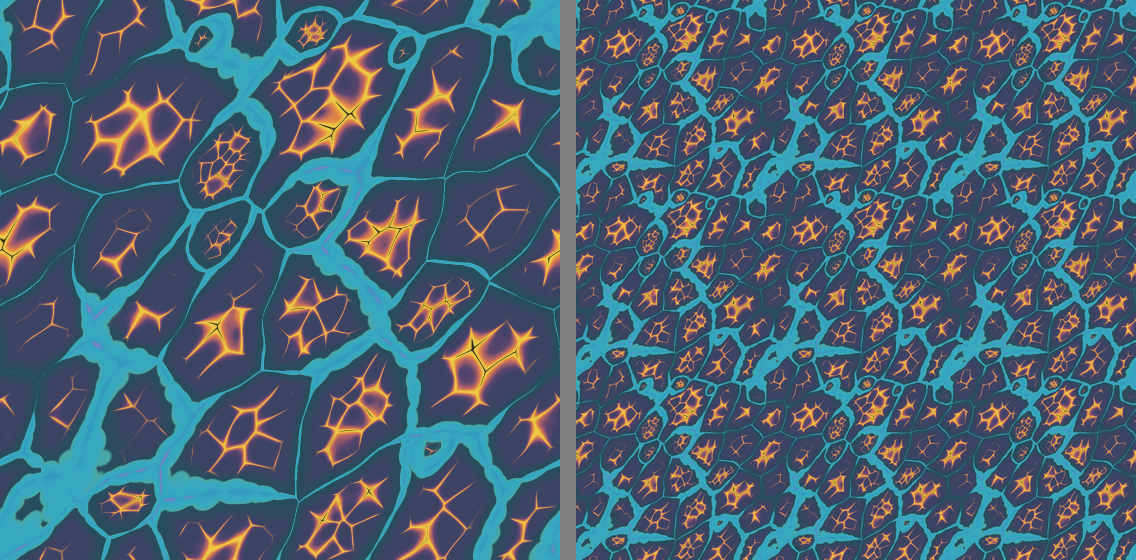
Left: one tile. Right: repeated 3 by 3.
Reproduce this texture procedurally as a Shadertoy shader.

```glsl
// Mineral cells with glowing branched cores, split by scalloped cyan veins; tiles seamlessly.

const float GRID = 6.0;          // large cells per side
const float BUMPS = 30.0;        // scallops per side
const float WEB_SCALE = 3.0;     // branch meshes per cell

const vec3 NAVY = vec3(0.24, 0.262, 0.387);
const vec3 DARK_TEAL = vec3(0.15, 0.305, 0.362);
const vec3 PALE_TEAL = vec3(0.30, 0.66, 0.64);
const vec3 CYAN = vec3(0.21, 0.66, 0.75);
const vec3 BLUE = vec3(0.20, 0.60, 0.75);
const vec3 VIOLET = vec3(0.50, 0.51, 0.78);
const vec3 PURPLE = vec3(0.35, 0.27, 0.43);
const vec3 PINK = vec3(0.68, 0.38, 0.41);
const vec3 ORANGE = vec3(0.90, 0.54, 0.26);
const vec3 YELLOW = vec3(0.92, 0.79, 0.27);
const vec3 CORE = vec3(0.17, 0.16, 0.13);

struct Cells {
    float f1, f2, f3;   // three nearest weighted distances
    vec2 local;         // position inside the nearest cell
    float size;
    vec3 id;
    float crowd;        // nearness of small cells
};

// Integer hash of a wrapped lattice cell
vec3 hash3(vec2 cell, float period, float seed) {
    uvec3 v = uvec3(vec3(mod(cell, period), seed));
    v = v * 1664525u + 1013904223u;
    v.x += v.y * v.z; v.y += v.z * v.x; v.z += v.x * v.y;
    v ^= v >> 16u;
    v.x += v.y * v.z; v.y += v.z * v.x; v.z += v.x * v.y;
    return vec3(v >> 8u) / 16777216.0;
}

// Wrapping value noise
float noise(vec2 p, float period, float seed) {
    vec2 i = floor(p), f = p - i;
    f = f * f * (3.0 - 2.0 * f);
    float a = hash3(i, period, seed).x;
    float b = hash3(i + vec2(1, 0), period, seed).x;
    float c = hash3(i + vec2(0, 1), period, seed).x;
    float d = hash3(i + vec2(1, 1), period, seed).x;
    return mix(mix(a, b, f.x), mix(c, d, f.x), f.y);
}

// Weighted, stretched Voronoi cells that wrap
Cells findCells(vec2 p, float period, float minSize, float seed, mat2 metric) {
    Cells c = Cells(9.0, 9.0, 9.0, vec2(0), 1.0, vec3(0), 0.0);
    vec2 base = floor(p);
    for (int y = -2; y <= 2; y++)
    for (int x = -2; x <= 2; x++) {
        vec2 cell = base + vec2(x, y);
        vec3 h = hash3(cell, period, seed);
        vec2 offset = metric * (p - cell - 0.1 - 0.8 * h.xy);
        float size = mix(minSize, 1.0, smoothstep(0.15, 0.65, h.z));
        float d = length(offset) / size;
        c.crowd += (1.0 - size) * exp(-4.0 * dot(offset, offset));
        if (d < c.f1) {
            c.f3 = c.f2; c.f2 = c.f1; c.f1 = d;
            c.local = offset / size;
            c.size = size;
            c.id = hash3(cell, period, seed + 7.0);
        } else if (d < c.f2) {
            c.f3 = c.f2; c.f2 = d;
        } else c.f3 = min(c.f3, d);
    }
    return c;
}

// Branched core: hot near mesh lines, fading toward the cell wall
vec3 addWeb(vec3 ground, Cells c) {
    vec2 q = c.local * WEB_SCALE + floor(c.id.xy * 50.0) + 5.0;
    Cells web = findCells(q, 64.0, 1.0, 31.0, mat2(1));
    float line = 1.0 / (1.0 / (web.f2 - web.f1 + 1e-4) + 1.0 / (web.f3 - web.f1 + 1e-4));
    float inside = smoothstep(0.1, 0.9, c.f2 - c.f1);
    float patchy = smoothstep(0.3, 0.8, noise(q * 0.7, 64.0, 43.0));
    float width = 0.20 * inside * inside * patchy + 0.045 * inside;
    float x = line / (width + 1e-4);
    float dark = smoothstep(0.15, 0.21, width + 0.1 * (1.0 - c.size));
    vec3 col = mix(PURPLE, ground, smoothstep(1.4, 3.2, x));
    col = mix(PINK, col, smoothstep(0.9, 1.7, x));
    col = mix(ORANGE, col, smoothstep(0.5, 1.05, x));
    col = mix(YELLOW, col, smoothstep(0.25, 0.6, x));
    col = mix(col, CORE, dark * smoothstep(0.14, 0.03, x));
    return mix(ground, col, smoothstep(0.01, 0.035, width));
}

// Vein ramp from the middle line (0) to the rim (1)
vec3 veinColor(float t, float glint) {
    vec3 col = mix(BLUE, CYAN, smoothstep(0.05, 0.4, t));
    col = mix(col, PALE_TEAL, smoothstep(0.7, 1.0, t));
    return mix(col, VIOLET, glint * smoothstep(0.2, 0.03, t));
}

vec3 shade(vec2 uv) {
    // Columns squeeze along the diagonal and spread across it
    vec2 along = vec2(0.66, 0.75);
    mat2 metric = mat2(0.8 * along.x, -1.25 * along.y, 0.8 * along.y, 1.25 * along.x);
    vec2 warp = vec2(noise(uv * 16.0, 16.0, 3.0), noise(uv * 16.0, 16.0, 5.0)) - 0.5;
    Cells c = findCells((uv + 0.018 * warp) * GRID, GRID, 0.3, 11.0, metric);
    float border = 0.5 * c.size * (c.f2 - c.f1) / GRID;

    // Vein width swells in patches and around small cells, thin cracks come and go
    float swell = smoothstep(0.45, 0.85, noise(uv * 5.0, 5.0, 17.0));
    float crack = smoothstep(0.4, 0.7, noise(uv * 9.0, 9.0, 37.0));
    float width = (0.024 * swell + 0.013 * c.crowd) * mix(0.25, 1.0, c.size) + 0.0014 * crack;
    float bump = findCells(uv * BUMPS, BUMPS, 1.0, 23.0, metric).f1;
    float t = (border + min(width, 0.013) * bump * bump) / (width + 1e-5);

    // Cell interior, some left empty with a soft rim
    bool empty = c.id.z < 0.07;
    vec3 ground = mix(DARK_TEAL, NAVY, smoothstep(0.0, 0.022, border - 0.8 * width));
    vec3 col = empty ? DARK_TEAL : addWeb(ground, c);
    float soft = empty ? 0.35 : 0.05;
    float glint = smoothstep(0.5, 0.75, noise(uv * 7.0, 7.0, 29.0));
    return mix(veinColor(t, glint), col, smoothstep(1.0 - soft, 1.0 + soft, t));
}

void mainImage(out vec4 fragColor, in vec2 fragCoord) {
    // Four samples smooth the fine lines
    vec3 sum = vec3(0);
    for (int i = 0; i < 4; i++) {
        vec2 jitter = vec2(i & 1, i >> 1) * 0.5 - 0.25;
        sum += shade((fragCoord + jitter) / iResolution.xy);
    }
    fragColor = vec4(sum * 0.25, 1.0);
}
```
